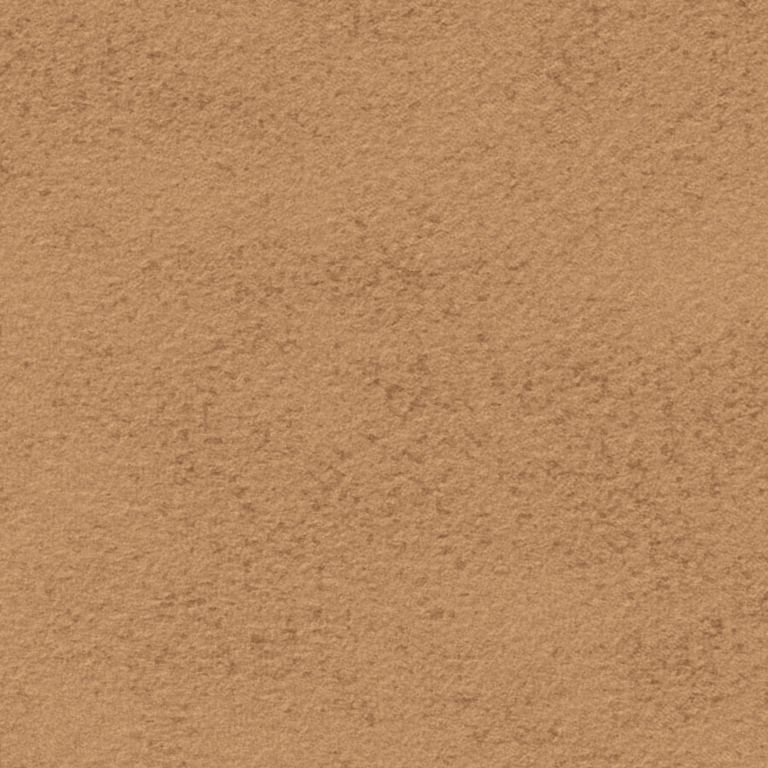
Write a three.js fragment shader that draws this texture.

```glsl
// Dry, fine sand: a warm tan ground with soft broad patches, tiny lit bumps,
// small dark pits that gather in the rougher patches, and a fine mineral grain.
// All layers are turned value noise; bumps are shaded by a height difference.

varying vec2 vUv;

const vec3 SAND_COLOR = vec3(0.728, 0.548, 0.388);
const vec3 TONE_TINT = vec3(1.0, 1.0, 0.84);
const vec3 WARM_SHIFT = vec3(0.010, 0.0, -0.014);

const vec2 PATCH_SCALE = vec2(4.5, 7.0);
const float PATCH_CONTRAST = 0.050;

const vec2 BUMP_SCALE = vec2(88.0, 104.0);
const vec2 LIGHT_OFFSET = vec2(-0.0012, 0.0025);
const float BUMP_CONTRAST = 0.25;

const vec2 PIT_SCALE = vec2(112.0, 146.0);
const float PIT_START = 0.60;
const float PIT_WIDTH = 0.24;
const float PIT_GATHER = 0.42;
const float PIT_DEPTH = 0.085;

const float GRAIN_SCALE = 410.0;
const float GRAIN_CONTRAST = 0.100;

// Turns successive layers so that their lattices do not line up
const mat2 TURN = mat2(0.80, 0.60, -0.60, 0.80);

float hash(vec2 p) {
  return fract(sin(dot(p, vec2(127.1, 311.7))) * 43758.5453);
}

float valueNoise(vec2 p) {
  vec2 cell = floor(p);
  vec2 f = fract(p);
  f = f * f * (3.0 - 2.0 * f);
  float bottom = mix(hash(cell), hash(cell + vec2(1.0, 0.0)), f.x);
  float top = mix(hash(cell + vec2(0.0, 1.0)), hash(cell + vec2(1.0, 1.0)), f.x);
  return mix(bottom, top, f.y);
}

// Four octaves, normalised to the range 0 to 1
float fbm(vec2 p) {
  float sum = 0.0;
  float total = 0.0;
  float weight = 1.0;
  for (int i = 0; i < 4; i++) {
    sum += weight * valueNoise(p);
    total += weight;
    p = p * 2.07 + vec2(17.3, 9.1);
    weight *= 0.70;
  }
  return sum / total;
}

// Height of the small clumps and single grains
float bumpHeight(vec2 uv) {
  vec2 p = uv * BUMP_SCALE;
  return 0.48 * valueNoise(p)
       + 0.30 * valueNoise(TURN * p * 1.93 + 31.7)
       + 0.22 * valueNoise(p * TURN * 3.61 + 73.9);
}

// Irregular hollows, more frequent where the ground is rough
float pitMask(vec2 uv, float roughness) {
  vec2 p = uv * PIT_SCALE;
  float hollow = 0.62 * valueNoise(p + 41.0);
  hollow += 0.38 * valueNoise(TURN * p * 1.9 + 13.0);
  hollow += PIT_GATHER * (roughness - 0.5);
  return smoothstep(PIT_START, PIT_START + PIT_WIDTH, hollow);
}

void main() {
  // Broad patches
  float roughness = fbm(vUv * PATCH_SCALE + 3.7);
  float tone = PATCH_CONTRAST * (0.5 - roughness);

  // Bumps lit from the upper left
  float slope = bumpHeight(vUv) - bumpHeight(vUv + LIGHT_OFFSET);
  tone += BUMP_CONTRAST * slope * (0.6 + 0.8 * roughness);

  // Pits and grain
  tone -= PIT_DEPTH * pitMask(vUv, roughness);
  tone += GRAIN_CONTRAST * (valueNoise(TURN * vUv * GRAIN_SCALE) - 0.5);

  // Slight shifts between redder and greyer sand
  float warmth = valueNoise(TURN * vUv * PIT_SCALE.y + 91.0) - 0.5;
  vec3 color = SAND_COLOR + tone * TONE_TINT + warmth * WARM_SHIFT;
  gl_FragColor = vec4(color, 1.0);
}
```
